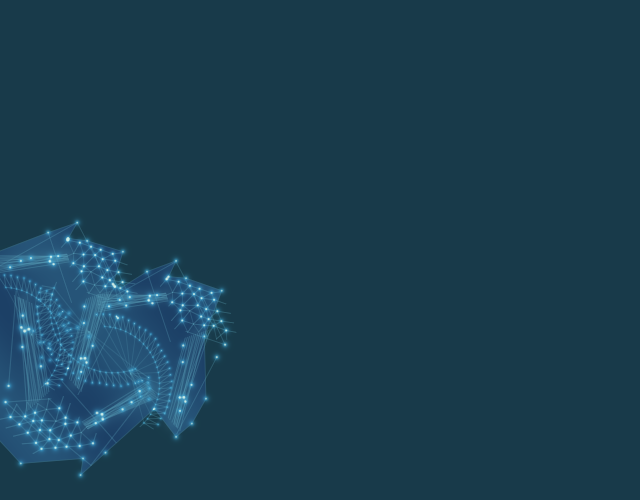
Give the GLSL for this background, as a Shadertoy shader.

```glsl
// A glowing wire network in the lower left of a flat teal canvas.
// One motif (ruled bands, node mesh, beaded arc) is drawn three times, shifted
// or turned, over a blue silhouette. Units: canvas height 6.02, y downwards.

float pixel; // size of one pixel in scene units

float hash(vec2 p) {
    vec3 h = fract(vec3(p.xyx) * 0.1031);
    h += dot(h, h.yzx + 33.33);
    return fract((h.x + h.y) * h.z);
}

float segmentDistance(vec2 p, vec2 a, vec2 b) {
    vec2 ab = b - a;
    return length(p - a - ab * clamp(dot(p - a, ab) / dot(ab, ab), 0.0, 1.0));
}

// Thin antialiased line; coverage fades as the line gets thinner than a pixel
float wire(vec2 p, vec2 a, vec2 b) {
    float d = segmentDistance(p, a, b);
    float halfPixel = 0.5 * pixel;
    return max(0.0, min(d + halfPixel, 0.005) - max(d - halfPixel, -0.005)) / pixel;
}

float node(vec2 p, vec2 centre, float size) {
    float r = length(p - centre) / size;
    return exp(-r * r) + 0.35 * exp(-r * r * 0.22);
}

// Ruled band between the edges a0-a1 and b0-b1: x = wires, y = node glow
vec2 band(vec2 p, vec2 a0, vec2 a1, vec2 b0, vec2 b1) {
    vec2 light = vec2(0.0);
    for (int i = 0; i < 13; i++) {
        float t = float(i) / 12.0;
        float shuffled = hash(vec2(t * 97.0, a0.x * 31.0 + 5.0));
        vec2 a = mix(a0, a1, t);
        vec2 b = mix(b0, b1, mix(t, shuffled, 0.6));
        light.x += 0.55 * wire(p, a, b);
        if (i % 2 == 0) light.y += node(p, mix(a, b, shuffled), 0.022);
    }
    // Soft haze along the middle of the band
    float d = segmentDistance(p, 0.5 * (a0 + a1), 0.5 * (b0 + b1));
    light.x += 0.22 * exp(-d * d * 110.0);
    return light;
}

vec2 meshPoint(vec2 cell) {
    vec2 jitter = vec2(hash(cell + 3.0), hash(cell + 17.0)) - 0.5;
    return vec2(0.82, 2.91) + cell.x * vec2(0.13, 0.03)
         + cell.y * vec2(0.045, 0.12) + 0.06 * jitter;
}

// Slanted, jittered lattice of linked nodes
vec2 mesh(vec2 p) {
    vec2 light = vec2(0.0);
    for (int i = 0; i < 25; i++) {
        vec2 cell = vec2(i % 5, i / 5);
        vec2 a = meshPoint(cell);
        light.x += 0.6 * wire(p, a, meshPoint(cell + vec2(1, 0)));
        light.x += 0.6 * wire(p, a, meshPoint(cell + vec2(-1, 1)));
        light.x += 0.4 * wire(p, a, meshPoint(cell + vec2(0, 1)));
        if (hash(cell + 7.0) > 0.15) light.y += node(p, a, 0.022);
    }
    return light;
}

vec2 onArc(float i, float radius) {
    float angle = -1.65 + 0.095 * i;
    return vec2(0.04, 4.15) + radius * vec2(cos(angle), sin(angle));
}

// Double beaded arc with rungs and spokes
vec2 helixArc(vec2 p) {
    vec2 light = vec2(0.0);
    for (int k = 0; k < 25; k++) {
        float i = float(k);
        vec2 outer = onArc(i, 0.81 + 0.03 * hash(vec2(i, 2.0)));
        vec2 inner = onArc(i + 1.3, 0.69);
        light.x += 0.5 * wire(p, outer, inner);
        light.x += 0.5 * wire(p, inner, onArc(i + 1.0, 0.82));
        light.x += 0.5 * wire(p, inner, onArc(i + 2.3, 0.69));
        if (k % 2 == 0) light.x += 0.3 * wire(p, inner, vec2(0.38, 4.03));
        light.y += 0.75 * node(p, outer, 0.013) + 0.5 * node(p, inner, 0.011);
    }
    return light;
}

vec2 motif(vec2 p) {
    vec2 light = mesh(p) + helixArc(p);
    light += band(p, vec2(-0.02, 3.08), vec2(0.0, 3.28), vec2(0.78, 2.98), vec2(0.84, 3.18));
    light += band(p, vec2(1.04, 3.60), vec2(1.34, 3.50), vec2(0.78, 4.50), vec2(1.00, 4.74));
    // Long struts joining the tips to the mesh and bands
    vec2 tip = vec2(0.93, 2.68), side = vec2(1.52, 3.68), elbow = vec2(1.42, 3.83);
    light.x += 0.5 * (wire(p, tip, vec2(0.0, 3.20)) + wire(p, tip, vec2(1.28, 3.35))
             + wire(p, vec2(0.58, 2.80), vec2(0.86, 3.64)) + wire(p, side, vec2(1.25, 3.10))
             + wire(p, side, vec2(1.05, 3.52)) + wire(p, elbow, vec2(0.94, 4.75)));
    light.y += node(p, side, 0.022) + node(p, elbow, 0.022);
    // A few loose nodes inside the arc
    for (int i = 0; i < 6; i++) {
        vec2 seed = vec2(i, 40);
        light.y += 0.7 * node(p, vec2(0.36, 3.98) + 0.36 * vec2(hash(seed), hash(seed + 9.0)), 0.02);
    }
    return light;
}

void mainImage(out vec4 fragColor, in vec2 fragCoord) {
    pixel = 6.02 / iResolution.y;
    vec2 p = vec2(fragCoord.x, iResolution.y - fragCoord.y) * pixel;
    vec3 color = vec3(0.094, 0.229, 0.290);
    if (p.x < 2.95 && p.y > 2.45) {
        // Silhouette: signed polygon distance, with wires and nodes on its rim
        vec2 rim[23] = vec2[23](vec2(-0.1, 3.06), vec2(0.58, 2.80), vec2(0.93, 2.68), vec2(0.82, 2.87),
            vec2(1.05, 2.90), vec2(1.48, 3.03), vec2(1.36, 3.42), vec2(1.45, 3.47), vec2(1.77, 3.27),
            vec2(2.12, 3.14), vec2(2.03, 3.33), vec2(2.24, 3.35), vec2(2.67, 3.50), vec2(2.46, 4.05),
            vec2(2.48, 4.80), vec2(2.31, 5.10), vec2(2.12, 5.26), vec2(1.86, 4.92), vec2(1.27, 5.45),
            vec2(0.97, 5.72), vec2(1.0, 5.52), vec2(0.25, 5.58), vec2(-0.1, 5.2));
        float edge = 1e3, side = 1.0;
        vec2 light = vec2(0.0);
        for (int i = 0; i < 23; i++) {
            vec2 a = rim[i], b = rim[(i + 1) % 23];
            edge = min(edge, segmentDistance(p, a, b));
            if ((a.y > p.y) != (b.y > p.y) && p.x < a.x + (p.y - a.y) * (b.x - a.x) / (b.y - a.y)) side = -side;
            light += vec2(0.4 * wire(p, a, b), 0.9 * node(p, a, 0.022));
        }
        float inside = smoothstep(-pixel, pixel, -edge * side);
        float shade = 0.5 + 0.5 * cos(p.x * 3.2 - p.y * 2.6);
        color = mix(color, mix(vec3(0.11, 0.25, 0.40), vec3(0.15, 0.33, 0.47), shade), inside);

        // Two shifted copies and one turned, slightly larger copy
        light += motif(p) + motif(p - vec2(1.19, 0.47));
        light += motif(mat2(-0.92, -0.39, 0.39, -0.92) * (p - vec2(1.05, 5.13)) / 1.1 + vec2(0.80, 3.09));
        color = mix(color, vec3(0.42, 0.74, 0.82), 0.75 * (1.0 - exp(-0.8 * light.x)));
        color = mix(color, vec3(0.25, 0.72, 0.92), 1.0 - exp(-0.9 * light.y));
        color += vec3(0.55, 0.28, 0.08) * smoothstep(0.7, 1.5, light.y);
    }
    fragColor = vec4(min(color, 1.0), 1.0);
}
```
